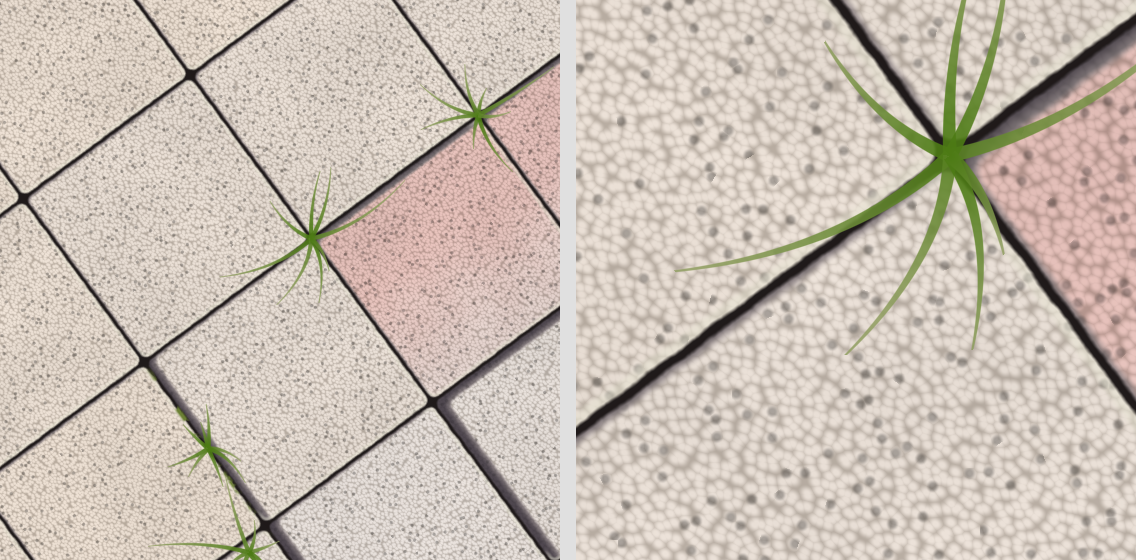
Left: the whole. Right: its middle third, enlarged.
This texture is drawn by a Shadertoy shader. Its source:

```glsl
vec2 hash2(vec2 p) {
    return fract(sin(vec2(dot(p, vec2(127.1, 311.7)), dot(p, vec2(269.5, 183.3)))) * 43758.55);
}

// Cellular noise: x = distance to the nearest point, y = random id of that point
vec2 cellular(vec2 p) {
    vec2 cell = floor(p), nearest = vec2(9.0, 0.0);
    for (int y = -1; y <= 1; y++)
    for (int x = -1; x <= 1; x++) {
        vec2 id = cell + vec2(x, y), h = hash2(id);
        float d = length(id + h - p);
        if (d < nearest.x) nearest = vec2(d, fract(h.x * 17.3 + h.y * 5.7));
    }
    return nearest;
}

// Slow blotches from layered sines, about -1 to 1
float blotches(vec2 p) {
    float sum = 0.0, amp = 0.5;
    for (int i = 0; i < 4; i++) {
        sum += amp * sin(p.x + 1.7 * sin(p.y)) * cos(p.y - 1.3 * sin(p.x));
        p = mat2(1.6, 1.2, -1.2, 1.6) * p + 2.3;
        amp *= 0.6;
    }
    return sum;
}

float roundedBox(vec2 p, vec2 lo, vec2 hi, float radius) {
    vec2 q = abs(p - 0.5 * (lo + hi)) - 0.5 * (hi - lo) + radius;
    return length(max(q, 0.0)) + min(max(q.x, q.y), 0.0) - radius;
}

vec3 stone(vec2 p, vec2 cell, vec2 f) {
    vec2 grainPos = mat2(0.8, 0.6, -0.6, 0.8) * p;
    float grain = cellular(grainPos * vec2(150.0, 190.0)).x;
    vec2 pit = cellular(p * 75.0);
    vec3 col = mix(vec3(0.92, 0.89, 0.87), vec3(0.72, 0.685, 0.655), smoothstep(0.15, 0.95, grain));
    col *= 1.0 - 0.28 * smoothstep(0.32, 0.1, pit.x) * step(0.65, pit.y);

    // Warm or cool cast of each slab, then weathering
    float warmth = hash2(cell + 4.0).x * 0.5 + 0.5 * smoothstep(0.5, -1.5, cell.x + 0.5 * cell.y);
    col *= mix(vec3(0.98, 0.985, 0.99), vec3(1.0, 0.975, 0.935), warmth);
    float wear = blotches(p * 9.0);
    col *= 1.0 + 0.035 * wear;

    // Reddish slabs fade towards their lower side
    float red = step(abs(cell.x), 0.5) * step(-0.5, cell.y);
    red *= 1.0 - 0.7 * smoothstep(0.35, 1.0, f.x + 0.15 * wear);
    return col * mix(vec3(1.0), vec3(1.0, 0.865, 0.855), red);
}

// Coverage of a curved, tapering blade that starts at the origin
float blade(vec2 q, float angle, float len, float bend, float aa) {
    vec2 dir = vec2(cos(angle), sin(angle));
    q = vec2(dot(q, dir), dot(q, vec2(-dir.y, dir.x)));
    float t = q.x / len;
    float slope = 2.0 * bend * t;
    float d = abs(q.y - bend * len * t * t) / sqrt(1.0 + slope * slope);
    float halfWidth = 0.0036 * (1.0 - t) + 0.0006;
    return smoothstep(aa, -aa, d - halfWidth) * step(0.0, t) * step(t, 1.0);
}

void mainImage(out vec4 fragColor, in vec2 fragCoord) {
    vec2 p = fragCoord / iResolution.y;
    float aa = 0.8 / iResolution.y;

    // Tilted slab grid: x runs down-right, y runs up-right
    vec2 size = vec2(0.363, 0.371), origin = vec2(0.556, 0.574);
    vec2 alongX = vec2(0.594, -0.804), alongY = vec2(0.804, 0.594);
    vec2 rel = p - origin;
    vec2 grid = vec2(dot(rel, alongX), dot(rel, alongY)) / size;
    vec2 cell = floor(grid), f = grid - cell;
    vec2 local = f * size + 0.0011 * vec2(blotches(p * 85.0), blotches(p.yx * 85.0 + 3.0));

    vec3 col = stone(p, cell, f);

    // Sunken sides in shadow, wider towards the lower right
    vec2 shade = vec2(0.004 + 0.006 * max(cell.x + 1.0, 0.0) * step(0.0, cell.y),
                      0.003 + 0.017 * step(1.0, cell.x)
                      + 0.011 * step(abs(cell.y + 1.0), 0.5) * step(abs(cell.x), 0.5));
    float sunk = roundedBox(local, shade + 0.003, size + 0.02, 0.012);
    float depth = smoothstep(-0.003, 0.014, sunk);
    vec3 shadowCol = mix(vec3(0.60, 0.56, 0.56), vec3(0.30, 0.27, 0.30), depth);
    col = mix(col, shadowCol * (0.55 + 0.55 * col.g), smoothstep(-0.003, 0.004, sunk));

    // Pale rim and dark joint
    float slab = roundedBox(local, vec2(0.0028), size - 0.0028, 0.013);
    float lowerSide = smoothstep(0.9, 0.97, max(f.x, f.y));
    col = mix(col, vec3(0.90, 0.89, 0.82), 0.5 * lowerSide * smoothstep(-0.009, -0.003, slab));
    col = mix(col, vec3(0.12, 0.10, 0.10), smoothstep(-aa - 0.001, aa + 0.001, slab));

    // Moss along one open joint
    float moss = smoothstep(0.007, 0.001, abs((grid.y + 1.0) * size.y + 0.002))
               * smoothstep(0.0, 0.15, grid.x) * smoothstep(1.1, 0.8, grid.x);
    col = mix(col, vec3(0.42, 0.50, 0.20), moss * smoothstep(-0.1, 0.4, blotches(p * 40.0)));

    // Grass tufts rooted in the joints
    for (int i = 0; i < 4; i++) {
        float n = float(i);
        vec2 root = vec2(max(0.0, (n - 1.0) * 0.53), max(1.0 - n, -1.0) - 0.14 * step(2.5, n)) * size;
        vec2 base = origin + alongX * root.x + alongY * root.y;
        for (int j = 0; j < 8; j++) {
            vec2 h = hash2(vec2(n * 7.0 + 2.0, float(j) + 1.0));
            vec2 k = hash2(h * 31.0 + n);
            float angle = (float(j) + h.x) * 0.785;
            float len = mix(0.05, 0.19, h.y * h.y) * (0.7 + 0.4 * abs(cos(angle)));
            float cover = blade(p - base, angle, len, k.x - 0.5, aa);
            float tip = length(p - base) / len;
            vec3 green = mix(vec3(0.30, 0.48, 0.08), vec3(0.58, 0.63, 0.40), clamp(tip + 0.4 * k.y - 0.2, 0.0, 1.0));
            col = mix(col, green, cover * 0.9);
        }
    }
    fragColor = vec4(col, 1.0);
}
```
